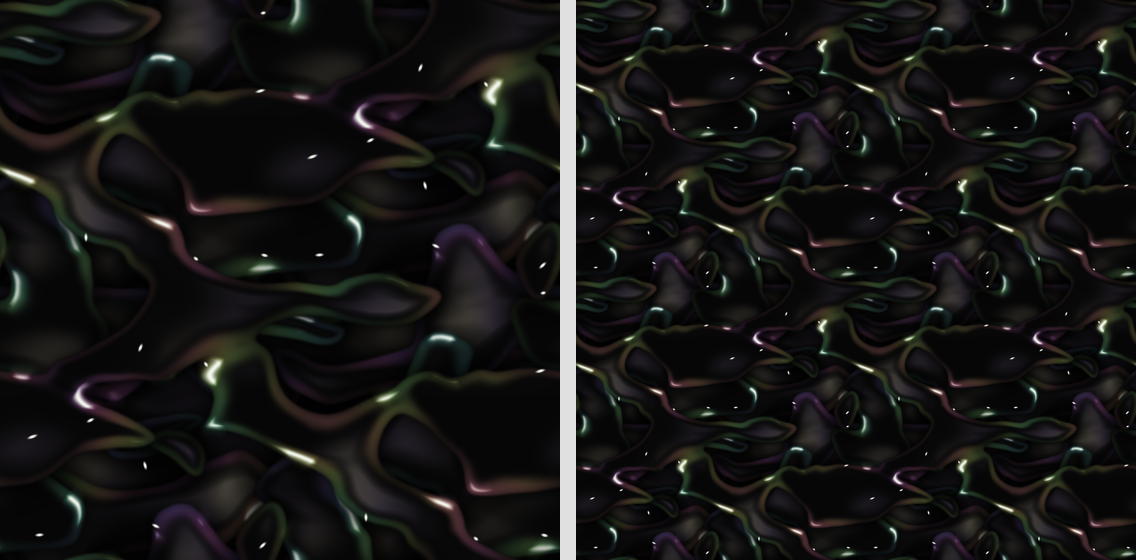
Left, the tile; right, the same tile 2 across and 2 down.
This texture is drawn by a Shadertoy shader. Its source:

```glsl
const float TAU = 6.2831853;
const int SHEETS = 4;
const vec2 FOLD_REPEATS = vec2(4.0, 6.0);
const vec2 WARP_REPEATS = vec2(4.0, 4.0);
const vec2 MASK_REPEATS = vec2(6.0, 6.0);
const vec2 GLINT_REPEATS = vec2(12.0, 12.0);
const vec2 SPARK_REPEATS = vec2(10.0, 10.0);
const float WARP = 0.12;
const float DETAIL = 0.22;
const float COVER_BIAS = 0.06;
const float EDGE = 0.0035;
const float SHADOW_REACH = 0.03;
const float SHADOW_DEPTH = 0.65;
const float RIM_THIN = 0.008;
const float RIM_WIDE = 0.016;
const float RIM_GAIN = 0.34;
const float RIM_FLOOR = 0.22;
const float RIM_SATURATION = 0.42;
const float HUE_DRIFT = 0.7;
const float GLINT_WIDTH = 0.0036;
const float SPARK_CHANCE = 0.24;
const float SPARK_SIZE = 0.0052;
const vec3 NIGHT = vec3(0.026, 0.025, 0.027);
const vec3 VIOLET_GLOW = vec3(0.175, 0.15, 0.205);
const vec3 WARM_GLOW = vec3(0.255, 0.24, 0.205);
const vec3 GLINT_WHITE = vec3(0.95, 0.97, 0.93);

// Wraps a cell on a tile whose halves repeat with a diagonal shift
vec2 wrapCell(vec2 cell, vec2 repeats) {
    cell -= floor(cell.y / (0.5 * repeats.y)) * 0.5 * repeats;
    return vec2(mod(cell.x, repeats.x), cell.y);
}

float hash(vec2 cell, float seed) {
    vec3 p = fract(cell.xyx * vec3(0.1031, 0.1030, 0.0973) + seed * 0.1737);
    p += dot(p, p.yzx + 33.33);
    return fract((p.x + p.y) * p.z);
}

float cornerSlope(vec2 cell, vec2 corner, vec2 f, vec2 repeats, float seed) {
    float angle = TAU * hash(wrapCell(cell + corner, repeats), seed);
    return dot(vec2(cos(angle), sin(angle)), f - corner);
}

// Tiling gradient noise, roughly -0.7 to 0.7
float noise(vec2 uv, vec2 repeats, float seed) {
    vec2 p = uv * repeats, cell = floor(p), f = p - cell;
    vec2 w = f * f * f * (f * (f * 6.0 - 15.0) + 10.0);
    float a = cornerSlope(cell, vec2(0, 0), f, repeats, seed);
    float b = cornerSlope(cell, vec2(1, 0), f, repeats, seed);
    float c = cornerSlope(cell, vec2(0, 1), f, repeats, seed);
    float d = cornerSlope(cell, vec2(1, 1), f, repeats, seed);
    return mix(mix(a, b, w.x), mix(c, d, w.x), w.y);
}

// Warped height whose zero line is the border of a sheet
float foldField(vec2 uv, float seed) {
    vec2 bend = vec2(noise(uv, WARP_REPEATS, seed + 1.0), noise(uv, WARP_REPEATS, seed + 2.0));
    vec2 q = uv + WARP * bend;
    return noise(q, FOLD_REPEATS, seed) + DETAIL * noise(q, 2.0 * FOLD_REPEATS, seed + 3.0) - COVER_BIAS;
}

// Approximate signed distance to the border, positive inside
float foldDistance(vec2 uv, float seed) {
    const float STEP = 0.002;
    float f = foldField(uv, seed);
    vec2 slope = vec2(foldField(uv + vec2(STEP, 0), seed), foldField(uv + vec2(0, STEP), seed)) - f;
    return f / sqrt(dot(slope, slope) / (STEP * STEP) + 2.0);
}

vec3 rimTint(float hue) {
    vec3 wheel = 0.5 + 0.5 * cos(TAU * (hue + vec3(0.0, 0.33, 0.67)));
    return mix(vec3(0.6), wheel, RIM_SATURATION);
}

vec3 softGlow(vec2 uv, float seed) {
    float warmth = smoothstep(-0.2, 0.3, noise(uv, WARP_REPEATS, seed + 4.0));
    float light = smoothstep(-0.22, 0.5, noise(uv, FOLD_REPEATS, seed + 5.0));
    return NIGHT + mix(VIOLET_GLOW, WARM_GLOW, warmth) * light;
}

// Bell curve around zero
float bell(float x) { return exp(-x * x); }

// Tiny stretched specks, at most one per cell
float sparks(vec2 uv) {
    vec2 p = uv * SPARK_REPEATS, cell = floor(p);
    vec2 id = wrapCell(cell, SPARK_REPEATS);
    vec2 centre = 0.2 + 0.6 * vec2(hash(id, 61.0), hash(id, 62.0));
    vec2 offset = (p - cell - centre) / SPARK_REPEATS;
    float angle = TAU * hash(id, 63.0);
    vec2 axis = vec2(cos(angle), sin(angle));
    vec2 local = vec2(dot(offset, axis) * mix(0.4, 1.0, hash(id, 64.0)), dot(offset, vec2(-axis.y, axis.x)) * 1.3);
    return step(hash(id, 65.0), SPARK_CHANCE) * (1.0 - smoothstep(0.2, 1.0, length(local) / SPARK_SIZE));
}

void mainImage(out vec4 fragColor, in vec2 fragCoord) {
    vec2 uv = fragCoord / iResolution.xy;
    vec3 color = softGlow(uv, 50.0);

    // Stack the sheets, each with shadow, body, coloured rim and glints
    for (int i = 0; i < SHEETS; i++) {
        float seed = 7.0 + 11.0 * float(i);
        float d = foldDistance(uv, seed);
        float strength = smoothstep(-0.25, 0.4, noise(uv, MASK_REPEATS, seed + 6.0));
        float rimWidth = mix(RIM_THIN, RIM_WIDE, strength);
        vec3 tint = rimTint(0.29 * float(i) + HUE_DRIFT * noise(uv, WARP_REPEATS, seed + 7.0));

        color *= 1.0 - SHADOW_DEPTH * exp(-max(-d, 0.0) / SHADOW_REACH);
        vec3 body = mix(NIGHT, softGlow(uv, seed), smoothstep(0.005, 0.075, d));
        float rim = bell((d - 0.7 * rimWidth) / rimWidth);
        body += tint * RIM_GAIN * mix(RIM_FLOOR, 1.0, strength) * rim;
        color = mix(color, body, smoothstep(-EDGE, EDGE, d));

        float shine = smoothstep(0.2, 0.38, noise(uv, GLINT_REPEATS, seed + 8.0)) * smoothstep(0.15, 0.55, strength);
        float core = bell((d - 0.7 * rimWidth) / (GLINT_WIDTH * (0.4 + shine)));
        color += tint * 0.25 * shine * rim;
        color = mix(color, mix(tint, GLINT_WHITE, shine), shine * core);
    }

    color = mix(color, GLINT_WHITE, sparks(uv));
    fragColor = vec4(clamp(color, 0.0, 1.0), 1.0);
}
```
